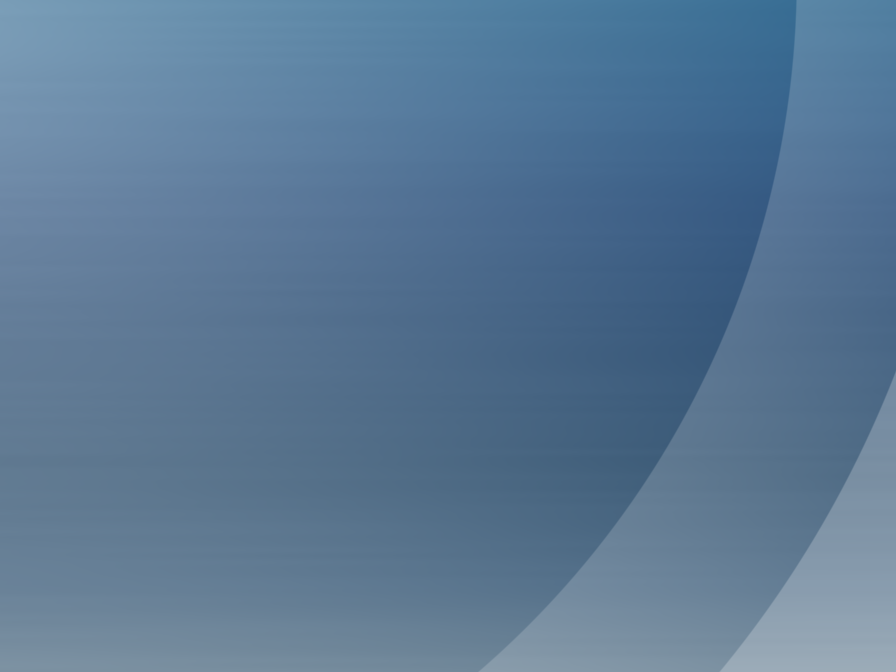
This background is drawn by a Shadertoy shader. Its source:

```glsl
// Steel-blue backdrop: a large shaded disc, a translucent ring around it and a pale corner.

// Geometry, in units of canvas height
const vec2  DISC_CENTER = vec2(-0.1806, 1.0347);
const float DISC_RADIUS = 1.3663;
const float RING_RADIUS = 1.6237;

// Strength of the white veil in each zone
const float DISC_VEIL       = 0.38;   // at the disc centre, fading to none at its rim
const float RING_VEIL_INNER = 0.175;
const float RING_VEIL_OUTER = 0.085;
const float CORNER_VEIL     = 0.30;

// Faint horizontal streaks
const float STREAK_ROWS     = 110.0;
const float STREAK_LENGTH   = 0.45;
const float STREAK_STRENGTH = 0.010;

// Vertical gradient, from bottom to top
const int STOPS = 7;
const float STOP_HEIGHT[STOPS] = float[](0.0, 0.13, 0.30, 0.53, 0.69, 0.83, 1.0);
const vec3 STOP_COLOR[STOPS] = vec3[](
    vec3(0.44, 0.53, 0.60),
    vec3(0.33, 0.44, 0.54),
    vec3(0.25, 0.37, 0.48),
    vec3(0.21, 0.34, 0.48),
    vec3(0.21, 0.35, 0.51),
    vec3(0.22, 0.39, 0.55),
    vec3(0.22, 0.43, 0.58));

vec3 verticalGradient(float height) {
    vec3 color = STOP_COLOR[0];
    for (int i = 1; i < STOPS; i++) {
        float blend = clamp((height - STOP_HEIGHT[i - 1]) / (STOP_HEIGHT[i] - STOP_HEIGHT[i - 1]), 0.0, 1.0);
        color = mix(color, STOP_COLOR[i], blend);
    }
    return color;
}

float hash(vec2 p) {
    vec3 q = fract(vec3(p.xyx) * 0.1031);
    q += dot(q, q.yzx + 33.33);
    return fract((q.x + q.y) * q.z);
}

float valueNoise(vec2 p) {
    vec2 cell = floor(p);
    vec2 f = smoothstep(0.0, 1.0, fract(p));
    float low  = mix(hash(cell), hash(cell + vec2(1.0, 0.0)), f.x);
    float high = mix(hash(cell + vec2(0.0, 1.0)), hash(cell + vec2(1.0)), f.x);
    return mix(low, high, f.y);
}

// White overlay opacity as a function of distance from the disc centre
float veil(float radius, float pixel) {
    float disc = DISC_VEIL * max(1.0 - radius / DISC_RADIUS, 0.0);
    float across = clamp((radius - DISC_RADIUS) / (RING_RADIUS - DISC_RADIUS), 0.0, 1.0);
    float ring = mix(RING_VEIL_INNER, RING_VEIL_OUTER, across);
    float opacity = mix(disc, ring, smoothstep(-pixel, pixel, radius - DISC_RADIUS));
    return mix(opacity, CORNER_VEIL, smoothstep(-pixel, pixel, radius - RING_RADIUS));
}

void mainImage(out vec4 fragColor, in vec2 fragCoord) {
    vec2 uv = fragCoord / iResolution.y;
    float pixel = 1.0 / iResolution.y;

    // Gradient beneath the veil
    vec3 color = verticalGradient(uv.y);
    color = mix(color, vec3(1.0), veil(distance(uv, DISC_CENTER), pixel));

    // Fine streaks
    float streak = valueNoise(uv * vec2(1.0 / STREAK_LENGTH, STREAK_ROWS)) - 0.5;
    color += STREAK_STRENGTH * streak;

    fragColor = vec4(color, 1.0);
}
```
